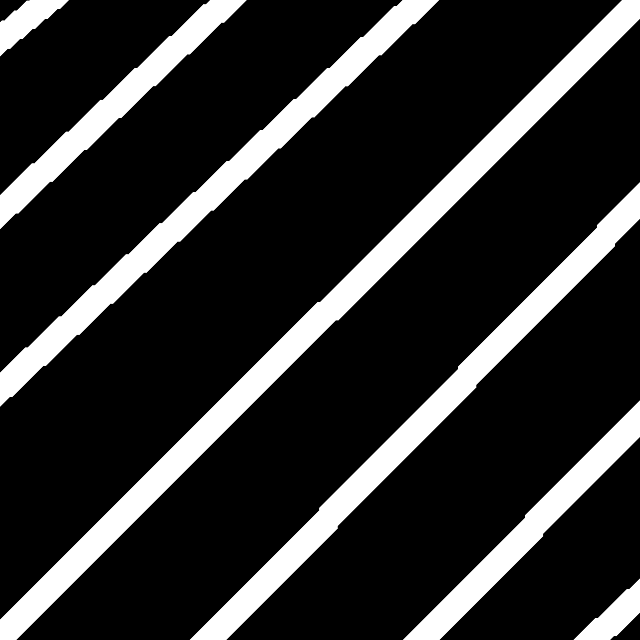
Reproduce this pattern procedurally as a WebGL 2 fragment shader.

```glsl
#version 300 es
precision highp float;
// Seven white diagonal stripes on black, rising to the right.
// Each stripe is a band in 45-degree coordinates whose centre shifts in
// small stair steps, so its overall tilt is a little off the diagonal.

uniform vec2 u_resolution;
out vec4 fragColor;

const vec3 BACKGROUND = vec3(0.0);
const vec3 STRIPE_COLOR = vec3(1.0);
const float HALF_WIDTH = 0.0287;  // half the horizontal stripe width
const float JOG = 0.0039;         // size of one stair step
const int STRIPE_COUNT = 7;

// Per stripe: centre offset across the diagonal, position of one jog along
// it, and the spacing of jogs (a negative spacing steps the other way).
const vec3 STRIPES[STRIPE_COUNT] = vec3[](
    vec3(0.0695,  0.008,  0.035),
    vec3(0.3434,  0.003,  0.1033),
    vec3(0.6324,  0.003,  0.1009),
    vec3(0.9987,  0.026,  4.0),
    vec3(1.3190,  0.141, -0.4375),
    vec3(1.6560,  0.013, -1.0),
    vec3(1.9265, -0.033,  0.094)
);

// Stair-stepped centre of a stripe at a given position along the diagonal.
float stripeCenter(vec3 stripe, float along) {
    float phase = (along - stripe.y) / stripe.z;
    float nearestJog = floor(phase + 0.5);
    float fromJog = (phase - nearestJog) * abs(stripe.z);
    return stripe.x + JOG * (nearestJog + clamp(fromJog / JOG, -0.5, 0.5));
}

void main() {
    vec2 uv = gl_FragCoord.xy / u_resolution;

    // Diagonal coordinates: across runs from top left to bottom right.
    float across = uv.x + 1.0 - uv.y;
    float along = uv.x + uv.y - 1.0;

    // Signed distance to the nearest stripe edge, measured across.
    float edge = 2.0;
    for (int i = 0; i < STRIPE_COUNT; i++) {
        float center = stripeCenter(STRIPES[i], along);
        edge = min(edge, abs(across - center) - HALF_WIDTH);
    }

    // Edge smoothing over about one pixel.
    float blur = 0.7 / min(u_resolution.x, u_resolution.y);
    float coverage = 1.0 - smoothstep(-blur, blur, edge);
    fragColor = vec4(mix(BACKGROUND, STRIPE_COLOR, coverage), 1.0);
}
```
